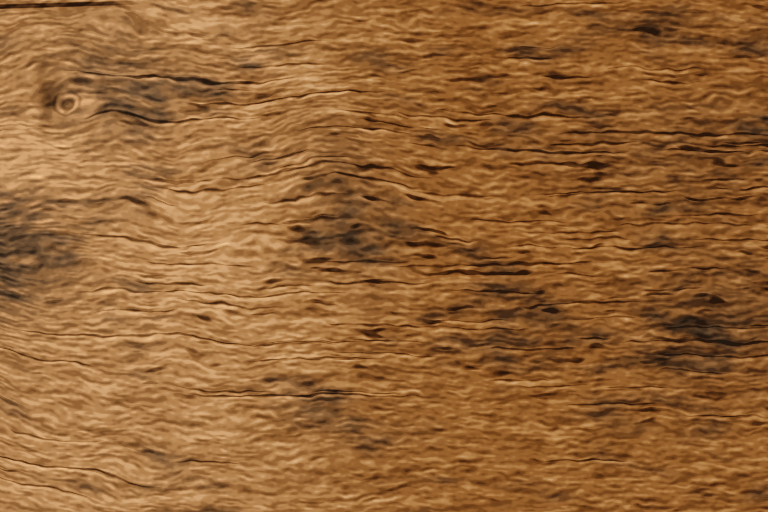
This texture is drawn by a Shadertoy shader. Its source:

```glsl
// Weathered, oiled wood plank: raking light over rough horizontal fibres.
// Stretched gradient noise forms fibres and creases, jittered cells hold
// ragged cracks, and soft blobs lay down stains, glare and a small knot.

vec2 hash2(vec2 c) {
    vec3 q = fract(c.xyx * vec3(.1031, .1030, .0973));
    q += dot(q, q.yzx + 33.33);
    return fract((q.xx + q.yz) * q.zy);
}

// Gradient noise, roughly -0.7 to 0.7
float corner(vec2 cell, vec2 offset) {
    return dot(hash2(cell + 71.) * 2. - 1., offset);
}

float noise(vec2 p) {
    vec2 i = floor(p), f = fract(p), e = vec2(1, 0);
    vec2 u = f * f * f * (f * (f * 6. - 15.) + 10.);
    return mix(mix(corner(i, f), corner(i + e, f - e), u.x),
               mix(corner(i + e.yx, f - e.yx), corner(i + 1., f - 1.), u.x), u.y);
}

float blob(vec2 p, vec2 centre, vec2 radius) {
    vec2 d = (p - centre) / radius;
    return exp(-dot(d, d));
}

// Height of the wood fibres
float fibres(vec2 g) {
    return .4 * noise(g * vec2(6, 34)) + .45 * noise(g * vec2(17, 66) + 9.)
         + .42 * noise(g * vec2(42, 120) + 31.);
}

// Where the weathered middle and right have split open
float wear(vec2 p) {
    return smoothstep(.1, .55, p.x) * exp(-pow((p.y - .52) / .3, 2.));
}

// Ragged cracks: x is the dark gap, y the lit lip under it
vec2 cracks(vec2 g, vec2 size, float thickness, float seed) {
    float px = 1. / iResolution.y;
    float ragged = .75 + 1.3 * noise(g * vec2(24, 30) + seed);
    vec2 home = floor(g / size), result = vec2(0);
    for (int j = -1; j <= 1; j++)
    for (int i = -1; i <= 1; i++) {
        vec2 cell = home + vec2(i, j);
        vec2 place = hash2(cell + seed), kind = hash2(cell + seed + 43.);
        vec2 centre = (cell + place) * size;
        vec2 d = g - centre;
        d.y += .05 * (place.y - .5) * d.x;
        float along = abs(d.x) / (size.x * mix(.2, .85, kind.y));
        float taper = max(0., 1. - along * along) * step(kind.x, .05 + .55 * wear(centre));
        float w = thickness * taper * ragged * mix(.5, 1., place.x);
        float gap = (1. - smoothstep(w - px, w + px, abs(d.y))) * smoothstep(0., .5, taper * ragged);
        float lip = taper * exp(-pow((d.y + w + .004) / .0035, 2.));
        result = max(result, vec2(gap, lip));
    }
    return result;
}

// Wood tones from deep gap to pale glare
vec3 woodTone(float t) {
    vec3 c = mix(vec3(.17, .08, .03), vec3(.31, .16, .06), smoothstep(-.05, .2, t));
    c = mix(c, vec3(.47, .27, .10), smoothstep(.2, .4, t));
    c = mix(c, vec3(.60, .38, .17), smoothstep(.4, .6, t));
    c = mix(c, vec3(.71, .51, .29), smoothstep(.6, .8, t));
    c = mix(c, vec3(.80, .64, .46), smoothstep(.8, 1., t));
    return mix(c, vec3(.92, .81, .65), smoothstep(1., 1.4, t));
}

void mainImage(out vec4 fragColor, in vec2 fragCoord) {
    vec2 p = fragCoord / iResolution.y;
    vec2 knot = vec2(.131, .797), k = p - knot;
    float leftness = 1. - smoothstep(.2, 1., p.x);

    // Grain flow: bent on the left, straighter right, parted by the knot
    vec2 g = p;
    g.y += mix(.012, .06, leftness) * noise(p * vec2(2.6, 3.) + 4.);
    g.y += mix(.008, .024, leftness) * noise(p * vec2(7, 9));
    g.y -= .07 * exp(-p.x / .2) * (1. - smoothstep(.2, .55, p.y));
    g.y -= .04 * blob(p, vec2(.66, .68), vec2(.16)) + .5 * k.y * exp(-dot(k, k) / .007);
    g.y += .007 * noise(p * vec2(19, 27)) + .004 * noise(p * vec2(42, 50));

    // Raking light on the fibres
    float height = fibres(g);
    float relief = height - fibres(g + vec2(-.003, .005));
    float light = .58 + .22 * leftness + .5 * height + .5 * relief;
    light += .12 * noise(p * vec2(100, 140));

    // Glare and the pale diagonal figure
    light += .26 * blob(p, vec2(.03, .68), vec2(.14, .07));
    light += .1 * blob(p, vec2(.45, .5), vec2(.25, .22));
    float band = p.y - 1.14 + .49 * p.x + .03 * noise(p * 7.);
    light += .16 * exp(-pow(band / .035, 2.)) * smoothstep(.2, .4, p.x)
           * (1. - smoothstep(.6, .74, p.x));

    // Stains, broken up by streaky noise
    float patches = noise(p * vec2(3.5, 7) + 17.) + .8 * noise(g * vec2(9, 26) + 5.);
    float stain = .5 * smoothstep(0., .6, patches);
    stain += .95 * blob(p, vec2(-.01, .52), vec2(.13, .13));
    stain += .55 * blob(p, vec2(.21, .83), vec2(.13, .11));
    stain += .4 * blob(p, vec2(.69 - .25 * (p.y - .55), .6), vec2(.08, .16));
    stain += .45 * blob(p, vec2(1.4, .38), vec2(.17, .13));
    stain += .3 * blob(p, vec2(1.35, .7), vec2(.25, .1));
    stain *= 1. + 1.4 * noise(g * vec2(20, 55) + 60.);
    light -= .46 * min(stain, 1.);

    // Short creases, then cracks from long to short
    float crease = noise(g * vec2(9, 58) + 80.) + .5 * noise(g * vec2(28, 90) + 14.);
    light -= (.2 + .35 * wear(p)) * smoothstep(.24, .5, crease);
    vec2 gaps = cracks(g, vec2(.36, .06), .0031, 3.);
    gaps = max(gaps, .85 * cracks(g, vec2(.15, .034), .0026, 120.));
    light += .16 * gaps.y - .5 * gaps.x;

    // Knot: ringed core, dark left rim, bright right shoulder
    float r = length(k * vec2(1, 1.15)) + .009 * noise(p * 45.);
    light += .28 * blob(p, knot + vec2(.045, .005), vec2(.018, .035));
    light -= .42 * blob(p, knot - vec2(.035, 0), vec2(.018, .04));
    light += .16 * sin(r * 420.) * (1. - smoothstep(.022, .036, r));
    light -= .4 * (1. - smoothstep(.004, .016, r));

    // Plank joint along the top left edge
    float joint = abs(p.y - .987 - .03 * p.x);
    light -= .7 * (1. - smoothstep(.002, .006, joint)) * (1. - smoothstep(.16, .3, p.x));

    // Stained and left-hand wood turns grey, the right stays orange
    vec3 colour = woodTone(light);
    float luma = dot(colour, vec3(.3, .59, .11));
    float grey = clamp(.3 * leftness + .7 * stain, 0., .85);
    colour = mix(colour, luma * vec3(1.27, .95, .65), grey);
    fragColor = vec4(colour, 1);
}
```
